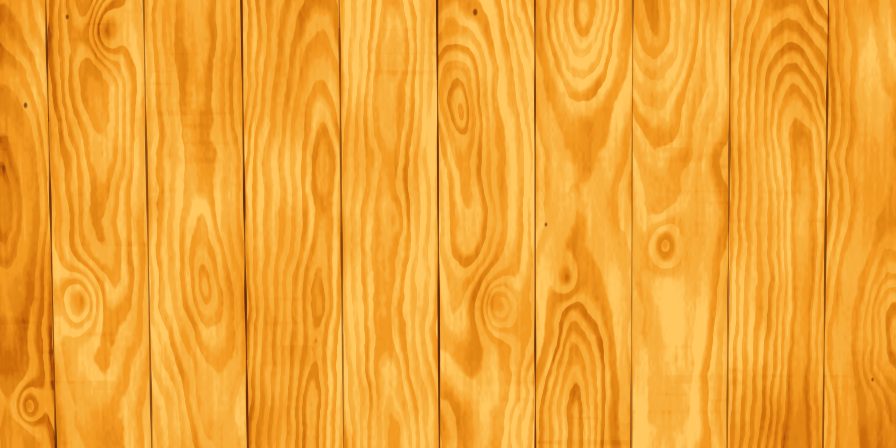
Write a Shadertoy shader that draws this texture.

```glsl
const float PITCH_BOTTOM = 0.1070;   // plank width, in canvas widths
const float PITCH_TOP    = 0.1092;
const float SEAM_BOTTOM  = 0.0625;   // first seam position
const float SEAM_TOP     = 0.0510;
const float SEAM_HALF    = 0.0017;   // in canvas heights
const float RINGS        = 10.0;     // growth rings per plank width
const float RING_TONE    = 0.38;
const float HEART_TONE   = 0.13;
const float WARP         = 0.26;
const float RAGGED       = 0.035;
const float PATCH_TONE   = 0.70;
const float FIBRE_TONE   = 0.13;
const float VIGNETTE     = 0.26;
const float KNOT_CHANCE  = 0.22;
const float HOLE_CELLS   = 11.0;
const float HOLE_CHANCE  = 0.04;

const vec3 PALE  = vec3(1.00, 0.78, 0.37);
const vec3 GOLD  = vec3(0.97, 0.68, 0.23);
const vec3 HONEY = vec3(0.95, 0.60, 0.13);
const vec3 AMBER = vec3(0.88, 0.52, 0.08);
const vec3 RUST  = vec3(0.80, 0.42, 0.04);
const vec3 BROWN = vec3(0.59, 0.26, 0.05);
const vec3 GAP   = vec3(0.34, 0.12, 0.02);

float hash(vec2 p) {
    vec3 q = fract(p.xyx * vec3(0.1031, 0.1030, 0.0973));
    q += dot(q, q.yzx + 33.33);
    return fract((q.x + q.y) * q.z);
}

float noise(vec2 p) {
    vec2 i = floor(p), f = fract(p);
    f = f * f * (3.0 - 2.0 * f);
    return mix(mix(hash(i), hash(i + vec2(1, 0)), f.x),
               mix(hash(i + vec2(0, 1)), hash(i + vec2(1, 1)), f.x), f.y);
}

float fbm(vec2 p) {
    float sum = 0.0, amp = 0.55;
    for (int i = 0; i < 3; i++) {
        sum += amp * noise(p);
        p = p * 2.03 + 17.3;
        amp *= 0.5;
    }
    return sum;
}

vec3 woodRamp(float t) {
    vec3 c = mix(BROWN, RUST, smoothstep(0.0, 0.13, t));
    c = mix(c, AMBER, smoothstep(0.13, 0.32, t));
    c = mix(c, HONEY, smoothstep(0.32, 0.50, t));
    c = mix(c, GOLD, smoothstep(0.50, 0.68, t));
    return mix(c, PALE, smoothstep(0.68, 0.90, t));
}

// Distance from the pith of a trunk that drifts through the plank
float growthField(vec2 q, float seed) {
    float centre = 0.25 + 0.5 * hash(vec2(seed, 3.0))
                 + 0.35 * (noise(vec2(q.y * 1.8, seed + 5.0)) - 0.5);
    float depth = 1.3 * (noise(vec2(q.y * 1.7 + seed, seed + 9.0)) - 0.42);
    float field = length(vec2(q.x - centre, depth));
    field += WARP * fbm(vec2(q.x * 1.5 + seed, q.y * 3.6));
    return field + RAGGED * (fbm(vec2(q.x * 9.0 + seed, q.y * 26.0)) - 0.5);
}

void mainImage(out vec4 fragColor, in vec2 fragCoord) {
    vec2 uv = fragCoord / iResolution.xy;
    float aspect = iResolution.x / iResolution.y;
    float pixel = 1.0 / iResolution.y;

    // Slightly fanned planks
    float pitch = mix(PITCH_BOTTOM, PITCH_TOP, uv.y);
    float across = (uv.x - mix(SEAM_BOTTOM, SEAM_TOP, uv.y)) / pitch + 1.0;
    float plank = floor(across);
    float seed = plank * 13.0 + 7.0;
    float plankHeights = pitch * aspect;
    vec2 q = vec2(across - plank, uv.y);

    // Knots bend the rings around them
    float field = growthField(q, seed);
    float knotCore = 0.0;
    for (int i = 0; i < 3; i++) {
        vec2 id = vec2(seed, float(i) * 5.0 + 21.0);
        float present = step(hash(id), KNOT_CHANCE);
        vec2 at = vec2(0.2 + 0.6 * hash(id + 1.0), hash(id + 2.0));
        float size = mix(0.10, 0.24, hash(id + 3.0));
        vec2 d = (q - at) * vec2(1.0, 0.6 / plankHeights) / size;
        float r2 = dot(d, d);
        field += present * size * 1.8 * exp(-r2);
        knotCore = max(knotCore, present * exp(-r2 * 11.0));
    }

    // Rings of uneven width: quick darkening, then a crisp edge
    float rings = field * RINGS + 1.6 * noise(vec2(field * 4.0, seed));
    float footprint = fwidth(rings);
    float phase = fract(rings);
    float late = smoothstep(0.25, 0.65, phase)
               * (1.0 - smoothstep(1.0 - clamp(footprint, 0.12, 0.5), 1.0, phase));
    late *= 0.35 + 0.65 * hash(vec2(floor(rings), seed));
    late *= 0.55 + 0.8 * noise(vec2(q.x * 3.0 + seed, q.y * 5.0));
    late = mix(late, 0.3, smoothstep(0.5, 1.1, footprint));
    float heart = 1.0 - smoothstep(0.24, 0.27, field);

    // Patches, fibres, faint cross marks and edge darkening
    float patches = fbm(vec2(q.x * 2.0 + seed, q.y * 3.4 + seed)) - 0.48;
    float fibres = noise(vec2(q.x * 30.0 + seed, q.y * 14.0))
                 + 0.6 * noise(vec2(q.x * 44.0, q.y * 90.0 + seed)) - 0.8;
    float scuffs = smoothstep(0.68, 0.95, noise(vec2(q.x * 2.0 + seed, q.y * 75.0)))
                 * smoothstep(0.55, 0.8, noise(uv * vec2(9.0, 6.0)));
    vec2 fromCentre = uv * 2.0 - 1.0;
    float tone = 0.83 - RING_TONE * late - HEART_TONE * heart;
    tone += PATCH_TONE * patches + FIBRE_TONE * fibres;
    tone += 0.12 * (hash(vec2(seed, 2.0)) - 0.5) - 0.07 * scuffs;
    tone -= VIGNETTE * dot(fromCentre * fromCentre, vec2(0.6, 0.3));
    tone -= 0.32 * knotCore;

    // Sparse pinholes
    vec2 cellPos = vec2(uv.x * aspect, uv.y) * HOLE_CELLS;
    vec2 cell = floor(cellPos);
    vec2 holeAt = 0.25 + 0.5 * vec2(hash(cell + 41.0), hash(cell + 57.0));
    float holeDist = length((fract(cellPos) - holeAt) * vec2(1.0, 0.65)) / HOLE_CELLS;
    float holeSize = mix(0.002, 0.005, hash(cell + 83.0));
    float hole = step(hash(cell + 71.0), HOLE_CHANCE)
               * (1.0 - smoothstep(holeSize - pixel, holeSize + pixel, holeDist));

    // Seams that thin out and fade along their length
    float seamId = floor(across + 0.5);
    float seamDist = abs(across - seamId) * plankHeights;
    float wear = noise(vec2(uv.y * 9.0, seamId * 7.0 + 40.0));
    float seamHalf = SEAM_HALF * (0.5 + wear);
    float seam = 1.0 - smoothstep(seamHalf - 0.5 * pixel, seamHalf + 0.7 * pixel, seamDist);
    seam *= mix(0.45, 1.0, hash(vec2(seamId + 30.0, 11.0))) * (0.65 + 0.35 * wear);
    tone -= 0.12 * exp(-seamDist / 0.005);

    vec3 color = woodRamp(tone);
    color = mix(color, BROWN * 0.8, 0.8 * hole);
    fragColor = vec4(mix(color, GAP, seam), 1.0);
}
```
